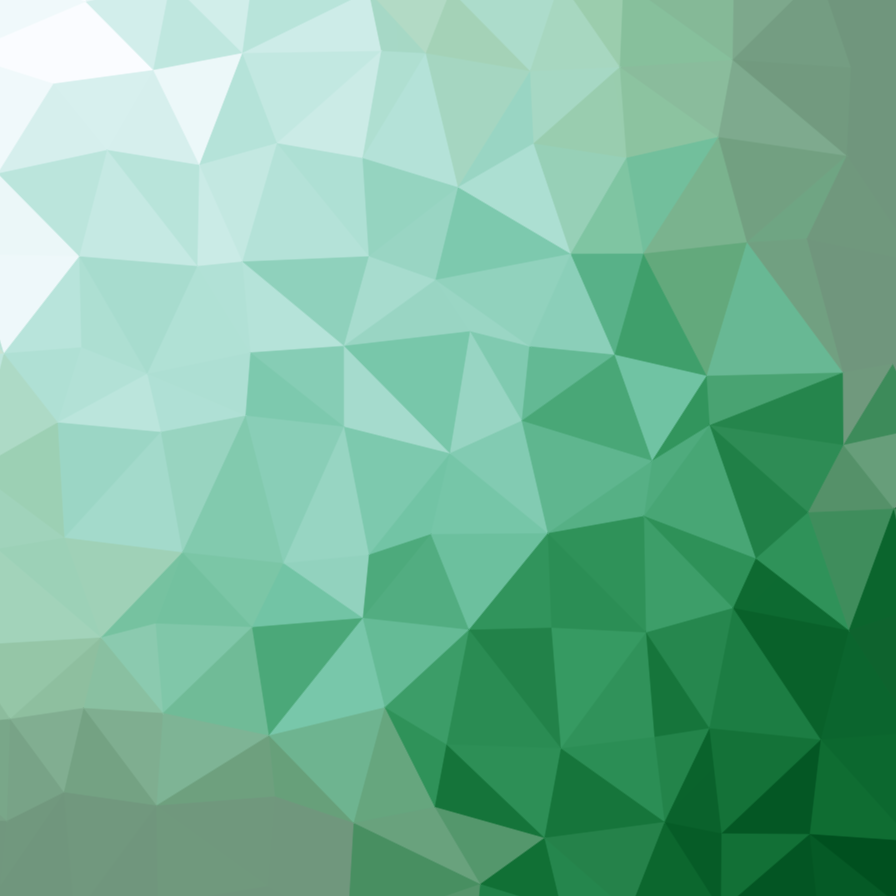
This background is drawn by a three.js fragment shader. Its source:

```glsl
varying vec2 vUv;

const float CELLS = 9.6;
const float SHIFT = 0.15;

vec2 hash2(vec2 p) {
  vec3 q = fract(vec3(p.xyx) * vec3(0.1031, 0.1030, 0.0973));
  q += dot(q, q.yzx + 33.33);
  return fract((q.xx + q.yz) * q.zy);
}

float ramp(float a, float b, float x) {
  return clamp((x - a) / (b - a), 0.0, 1.0);
}

// Jittered lattice
vec2 meshPoint(vec2 id) {
  return id + (hash2(id + 17.0) - 0.5) * 0.6;
}

// White to deep green along the falling diagonal, olive and grey off it
vec3 fieldColor(vec2 uv, vec2 variation) {
  float along = (uv.x - uv.y + 1.0) * 0.5 + (variation.x - 0.5) * 0.19;
  float across = abs(uv.x + uv.y - 1.0) + (variation.y - 0.5) * 0.24;
  float rim = uv.x + uv.y > 1.0 ? 1.0 - uv.x : uv.y;

  vec3 color = vec3(0.98, 0.99, 1.0);
  color = mix(color, vec3(0.87, 0.95, 0.95), ramp(0.05, 0.13, along));
  color = mix(color, vec3(0.71, 0.89, 0.85), ramp(0.13, 0.25, along));
  color = mix(color, vec3(0.63, 0.85, 0.79), ramp(0.25, 0.38, along));
  color = mix(color, vec3(0.45, 0.77, 0.65), ramp(0.38, 0.50, along));
  color = mix(color, vec3(0.21, 0.60, 0.38), ramp(0.50, 0.65, along));
  color = mix(color, vec3(0.06, 0.43, 0.20), ramp(0.65, 0.83, along));
  color = mix(color, vec3(0.00, 0.31, 0.12), ramp(0.83, 1.0, along));

  vec3 olive = vec3(0.56, 0.76, 0.59);
  vec3 greyGreen = vec3(0.44, 0.59, 0.49);
  float grey = (1.0 - smoothstep(0.04, 0.32, rim))
             * smoothstep(0.35, 0.7, across);
  color = mix(color, olive, 0.65 * smoothstep(0.34, 0.68, across));
  return mix(color, greyGreen, grey);
}

float edgeDistance(vec2 p, vec2 a, vec2 b) {
  vec2 edge = b - a;
  vec2 offset = p - a;
  return (edge.x * offset.y - edge.y * offset.x) / length(edge);
}

// Adds one facet as premultiplied colour and coverage
void addFacet(inout vec4 total, vec2 p, vec2 a, vec2 b, vec2 c, vec2 seed) {
  float inside = min(edgeDistance(p, a, b),
                 min(edgeDistance(p, b, c), edgeDistance(p, c, a)));
  float coverage = clamp(0.5 + inside / 0.018, 0.0, 1.0);
  vec2 center = ((a + b + c) / 3.0 - SHIFT) / CELLS;
  total += vec4(fieldColor(center, hash2(seed)), 1.0) * coverage;
}

void main() {
  vec2 p = vUv * CELLS + SHIFT;
  vec2 base = floor(p);
  vec4 total = vec4(fieldColor(vUv, vec2(0.5)), 1.0) * 0.001;

  // Split each nearby quad along its shorter diagonal
  for (int y = -1; y <= 1; y++) {
    for (int x = -1; x <= 1; x++) {
      vec2 id = base + vec2(float(x), float(y));
      vec2 a = meshPoint(id);
      vec2 b = meshPoint(id + vec2(1.0, 0.0));
      vec2 c = meshPoint(id + vec2(1.0, 1.0));
      vec2 d = meshPoint(id + vec2(0.0, 1.0));
      if (distance(a, c) < distance(b, d)) {
        addFacet(total, p, a, b, c, id + 41.0);
        addFacet(total, p, a, c, d, id + 83.0);
      } else {
        addFacet(total, p, a, b, d, id + 41.0);
        addFacet(total, p, b, c, d, id + 83.0);
      }
    }
  }

  gl_FragColor = vec4(total.rgb / total.a, 1.0);
}
```
